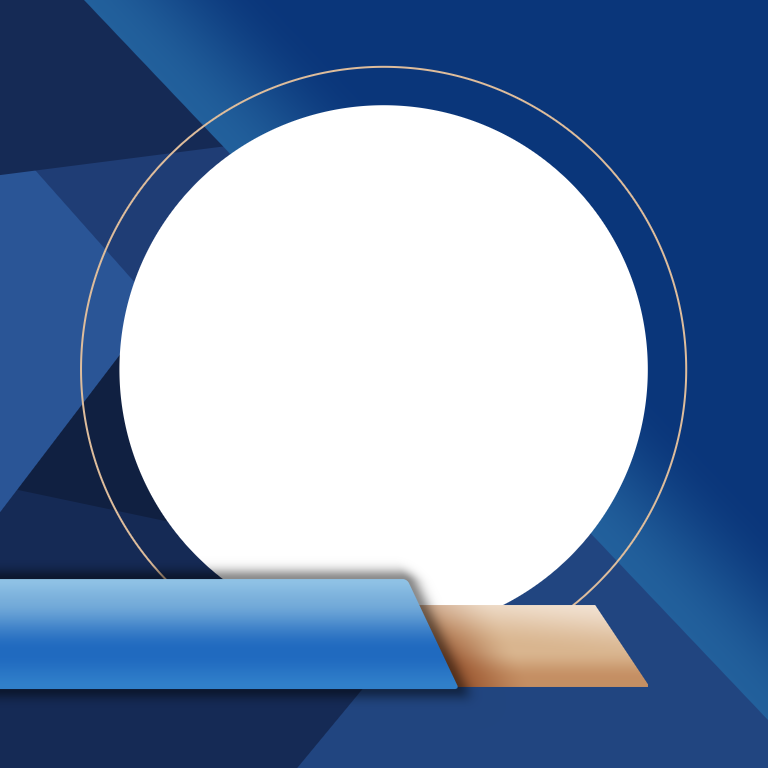
A WebGL 1 fragment shader for this background:

```glsl
precision highp float;
// Blue faceted backdrop with a white disc, a thin gold ring and two slanted banners.
uniform vec2 u_resolution;

#define DISC_CENTER vec2(0.4995, 0.519)
#define DISC_RADIUS 0.344
#define RING_RADIUS 0.394
#define RING_WIDTH 0.0026
#define GLOW_WIDTH 0.18
#define SHADOW_SIZE 0.013
#define SHADOW_STRENGTH 0.45
#define CORNER_RADIUS 0.005

const vec3 NAVY = vec3(0.083, 0.165, 0.335);
const vec3 MIDNIGHT = vec3(0.063, 0.125, 0.255);
const vec3 INDIGO = vec3(0.130, 0.270, 0.500);
const vec3 STEEL = vec3(0.165, 0.335, 0.590);
const vec3 SLATE = vec3(0.122, 0.240, 0.460);
const vec3 ROYAL = vec3(0.040, 0.212, 0.480);
const vec3 GLOW = vec3(0.132, 0.375, 0.610);
const vec3 GOLD = vec3(0.870, 0.740, 0.610);

// Signed distance to the line a-b, positive on its left
float side(vec2 p, vec2 a, vec2 b) {
  vec2 d = normalize(b - a);
  return dot(p - a, vec2(-d.y, d.x));
}

// Coverage of a region that is positive inside
float cover(float d) {
  float pixel = 1.0 / min(u_resolution.x, u_resolution.y);
  return clamp(d / pixel + 0.5, 0.0, 1.0);
}

vec3 facets(vec2 p) {
  float steelSide = side(p, vec2(0.0, 0.333), vec2(0.156, 0.538));
  float slateSide = side(p, vec2(0.047, 0.777), vec2(0.173, 0.635));
  vec3 col = mix(NAVY, MIDNIGHT, cover(side(p, vec2(0.0234, 0.362), vec2(0.215, 0.3216))));
  col = mix(col, INDIGO, cover(-side(p, vec2(0.387, 0.0), vec2(0.471, 0.1016))));
  col = mix(col, STEEL, cover(steelSide));
  col = mix(col, SLATE, cover(min(steelSide, slateSide)));
  col = mix(col, NAVY, cover(side(p, vec2(0.0, 0.772), vec2(0.289, 0.809))));

  // Smooth panel, lit along its diagonal edge
  float panel = side(p, vec2(0.1094, 1.0), vec2(1.0, 0.0625));
  float light = 1.0 - smoothstep(0.0, GLOW_WIDTH, panel);
  return mix(col, mix(ROYAL, GLOW, light), cover(panel));
}

vec3 goldBanner(vec3 col, vec2 p) {
  float slant = side(p, vec2(0.8437, 0.109), vec2(0.775, 0.2122));
  float inside = min(min(slant, 0.8437 - p.x), min(0.2122 - p.y, p.y - 0.1055));
  inside = min(inside, p.x - 0.5);
  float h = clamp((p.y - 0.1055) / 0.1067, 0.0, 1.0);
  vec3 tan = mix(vec3(0.77, 0.56, 0.39), vec3(0.85, 0.71, 0.56), smoothstep(0.1, 0.45, h));
  float sheen = smoothstep(0.45, 1.15, h + 0.9 * (p.x - 0.7));
  tan = mix(tan, vec3(0.95, 0.89, 0.83), sheen);

  // Brown shade beside the blue banner
  float gap = -side(p, vec2(0.5977, 0.1029), vec2(0.530, 0.246));
  float shade = (1.0 - smoothstep(0.0, 0.09, gap)) * mix(0.9, 0.3, smoothstep(0.2, 1.0, h));
  tan = mix(tan, vec3(0.60, 0.33, 0.18), shade);
  return mix(col, tan, cover(inside));
}

vec3 blueBanner(vec3 col, vec2 p) {
  vec2 q = vec2(-side(p, vec2(0.5977, 0.1029), vec2(0.530, 0.246)),
                abs(p.y - 0.1744) - 0.0716) + CORNER_RADIUS;
  float dist = min(max(q.x, q.y), 0.0) + length(max(q, 0.0)) - CORNER_RADIUS;

  // Soft shadow around the shape
  float reach = max(dist, 0.0) / SHADOW_SIZE;
  col *= 1.0 - SHADOW_STRENGTH * exp(-reach * reach);

  float h = clamp((p.y - 0.1029) / 0.143, 0.0, 1.0);
  vec3 blue = mix(vec3(0.19, 0.50, 0.79), vec3(0.125, 0.415, 0.75), smoothstep(0.0, 0.32, h));
  blue = mix(blue, vec3(0.48, 0.69, 0.86), smoothstep(0.35, 0.85, h));
  blue = mix(blue, vec3(0.56, 0.76, 0.90), smoothstep(0.8, 1.0, h));
  return mix(col, blue, cover(-dist));
}

void main() {
  vec2 p = gl_FragCoord.xy / u_resolution;
  vec3 col = facets(p);

  // Ring and disc
  float r = length(p - DISC_CENTER);
  col = mix(col, GOLD, cover(0.5 * RING_WIDTH - abs(r - RING_RADIUS)));
  col = mix(col, vec3(1.0), cover(DISC_RADIUS - r));

  col = goldBanner(col, p);
  col = blueBanner(col, p);
  gl_FragColor = vec4(col, 1.0);
}
```
